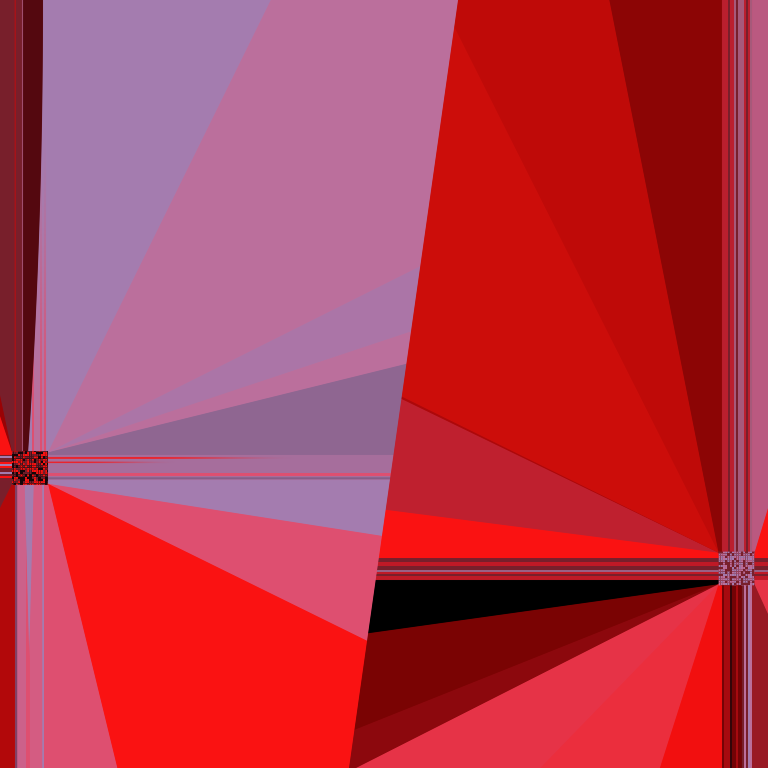
This background is drawn by a WebGL 1 fragment shader. Its source:

```glsl
precision highp float;
// Two hubs casting flat angular colour wedges and fine stripes, split by a slanted seam.
uniform vec2 u_resolution;

#define LEFT_HUB vec2(0.0391, 0.3906)
#define RIGHT_HUB vec2(0.959, 0.2598)
#define HUB_HALF vec2(0.0234, 0.0205)
#define SEAM_BASE 0.4544
#define SEAM_LEAN 0.142
#define STRIPE_COUNT 384.0
#define DOT_COUNT 340.0
#define RED vec3(0.98, 0.07, 0.07)
#define LAVENDER vec3(0.645, 0.485, 0.685)
#define PINK vec3(0.735, 0.435, 0.61)
#define ROSE vec3(0.87, 0.31, 0.44)
#define MAROON vec3(0.47, 0.12, 0.17)

float soft;  // half width of a smoothed edge

float hash(vec2 p) {
  vec3 h = fract(p.xyx * 0.1031);
  h += dot(h, h.yzx + 33.33);
  return fract((h.x + h.y) * h.z);
}

float above(float v, float edge) {
  return smoothstep(edge - soft, edge + soft, v);
}

float band(float v, float lo, float hi) {
  return above(v, lo) * (1.0 - above(v, hi));
}

// Replaces the colour on the steep side of a ray leaving the hub corner.
void ray(inout vec3 col, vec2 q, float slope, vec3 next) {
  col = mix(col, next, above((q.y - slope * q.x) * inversesqrt(1.0 + slope * slope), 0.0));
}

vec3 pick(float h, vec3 a, vec3 b, vec3 c) {
  return h < 0.4 ? a : (h < 0.75 ? b : c);
}

// Random parallel stripes, averaged over two samples.
vec3 stripes(float t, float seed, vec3 a, vec3 b, vec3 c) {
  float h0 = hash(vec2(floor((t - 0.5 * soft) * STRIPE_COUNT), seed));
  float h1 = hash(vec2(floor((t + 0.5 * soft) * STRIPE_COUNT), seed));
  return 0.5 * (pick(h0, a, b, c) + pick(h1, a, b, c));
}

// Square core of dots in a fine lattice.
void core(inout vec3 col, vec2 p, vec2 hub, vec3 a, vec3 b, vec3 c) {
  vec2 d = abs(p - hub) - HUB_HALF - vec2(0.0, 0.0015);
  vec2 f = abs(fract(p * DOT_COUNT) - 0.5);
  vec3 dots = pick(hash(floor(p * DOT_COUNT)), a, b, c);
  dots = mix(dots, c, 0.6 * smoothstep(0.25, 0.5, max(f.x, f.y)));
  col = mix(dots, col, above(max(d.x, d.y), 0.0));
}

vec3 leftSide(vec2 p) {
  vec2 d = p - LEFT_HUB;
  vec2 q = abs(d) - HUB_HALF;
  vec3 col;
  if (d.y > 0.0) {
    // Upper fan
    col = vec3(0.56, 0.4, 0.57);
    ray(col, q, 0.247, PINK);
    ray(col, q, 0.333, vec3(0.67, 0.46, 0.655));
    ray(col, q, 0.5, PINK);
    ray(col, q, 2.03, LAVENDER);
    vec3 lines = stripes(p.x, 3.0, PINK, LAVENDER, ROSE);
    col = mix(col, lines, band(p.x, 0.035, 0.06) * (1.0 - smoothstep(0.4, 0.85, p.y)));
    // Dark curved sliver beside the maroon edge
    float t = 1.0 - clamp(d.y / 0.6, 0.0, 1.0);
    float curve = 0.0352 + 0.0208 * (1.0 - t * t);
    col = mix(vec3(0.33, 0.03, 0.06), col, above(p.x, curve));
    vec3 edge = RED;
    ray(edge, q, 3.0, vec3(0.6, 0.01, 0.02));
    ray(edge, q, 4.75, MAROON);
    col = mix(edge, col, above(p.x, 0.03));
    col = mix(col, vec3(0.7, 0.06, 0.08), band(p.x, 0.019, 0.0205));
    col = mix(col, PINK, 0.6 * band(p.x, 0.0286, 0.03));
  } else {
    // Lower fan
    col = LAVENDER;
    ray(col, q, 0.156, ROSE);
    ray(col, q, 0.492, RED);
    ray(col, q, 4.1, ROSE);
    vec3 lines = stripes(p.x, 7.0, ROSE, vec3(0.8, 0.38, 0.54), LAVENDER);
    lines = mix(lines, vec3(0.83, 0.36, 0.51), band(p.x, 0.039, 0.055));
    lines = mix(lines, vec3(0.5, 0.25, 0.4), band(p.x, 0.0195, 0.0225));
    float taper = 0.0065 * (1.0 + d.y / 0.24);
    lines = mix(lines, LAVENDER, band(p.x - 0.038, -taper, taper));
    col = mix(col, lines, band(p.x, 0.0195, 0.0599));
    vec3 edge = MAROON;
    ray(edge, q, 2.0, vec3(0.7, 0.03, 0.04));
    col = mix(edge, col, above(p.x, 0.0195));
  }
  // Horizontal band with two tapering red slivers
  vec3 strip = vec3(0.65, 0.43, 0.61);
  strip = mix(strip, RED, 0.8 * band(p.y, 0.4025, 0.405) * (1.0 - smoothstep(0.18, 0.385, p.x)));
  strip = mix(strip, RED, 0.8 * band(p.y, 0.397, 0.399) * (1.0 - smoothstep(0.1, 0.23, p.x)));
  strip = mix(strip, ROSE, band(p.y, 0.3802, 0.3841));
  strip = mix(strip, vec3(0.52, 0.37, 0.53), band(p.y, 0.376, 0.3785));
  if (d.x < 0.0) strip = stripes(p.y, 5.0, RED, MAROON, LAVENDER);
  col = mix(col, strip, band(p.y, 0.375, 0.4076) * above(abs(d.x), HUB_HALF.x));
  core(col, p, LEFT_HUB, RED, MAROON, vec3(0.08, 0.02, 0.03));
  return col;
}

vec3 rightSide(vec2 p) {
  vec2 d = p - RIGHT_HUB;
  vec2 q = abs(d) - HUB_HALF;
  vec3 col = RED, lines;
  if (d.y > 0.0) {
    // Upper fan
    ray(col, q, 0.129, vec3(0.75, 0.125, 0.185));
    ray(col, q, 0.485, vec3(0.68, 0.03, 0.04));
    ray(col, q, 0.493, vec3(0.8, 0.05, 0.04));
    ray(col, q, 1.99, vec3(0.75, 0.04, 0.03));
    ray(col, q, 5.06, vec3(0.55, 0.02, 0.02));
    if (d.x > 0.0) {
      col = RED;
      ray(col, q, 3.3, vec3(0.73, 0.35, 0.5));
    }
    lines = stripes(p.x, 11.0, vec3(0.73, 0.12, 0.18), MAROON, vec3(0.65, 0.35, 0.48));
  } else {
    // Lower fan
    col = vec3(0.0);
    ray(col, q, 0.14, vec3(0.48, 0.01, 0.01));
    ray(col, q, 0.4, vec3(0.55, 0.03, 0.05));
    ray(col, q, 0.507, vec3(0.9, 0.2, 0.28));
    ray(col, q, 1.03, vec3(0.92, 0.18, 0.24));
    ray(col, q, 3.13, vec3(0.95, 0.06, 0.06));
    if (d.x > 0.0) {
      col = vec3(0.9, 0.2, 0.28);
      ray(col, q, 2.2, vec3(0.6, 0.1, 0.14));
    }
    lines = stripes(p.x, 17.0, vec3(0.45, 0.01, 0.02), vec3(0.65, 0.04, 0.06), vec3(0.2, 0.02, 0.03));
    lines = mix(lines, stripes(p.x, 2.0, MAROON, PINK, LAVENDER), above(p.x, 0.966));
  }
  vec3 rows = stripes(p.y, 13.0, vec3(0.75, 0.1, 0.15), MAROON, vec3(0.6, 0.38, 0.52));
  col = mix(col, rows, band(p.y, 0.2448, 0.2734));
  col = mix(col, lines, band(p.x, 0.9401, 0.9792) * above(abs(d.y), HUB_HALF.y));
  core(col, p, RIGHT_HUB, LAVENDER, PINK, MAROON);
  return col;
}

void main() {
  vec2 p = gl_FragCoord.xy / u_resolution;
  soft = 0.6 / min(u_resolution.x, u_resolution.y);
  float seam = above(p.x - SEAM_LEAN * p.y, SEAM_BASE);
  gl_FragColor = vec4(mix(leftSide(p), rightSide(p), seam), 1.0);
}
```
